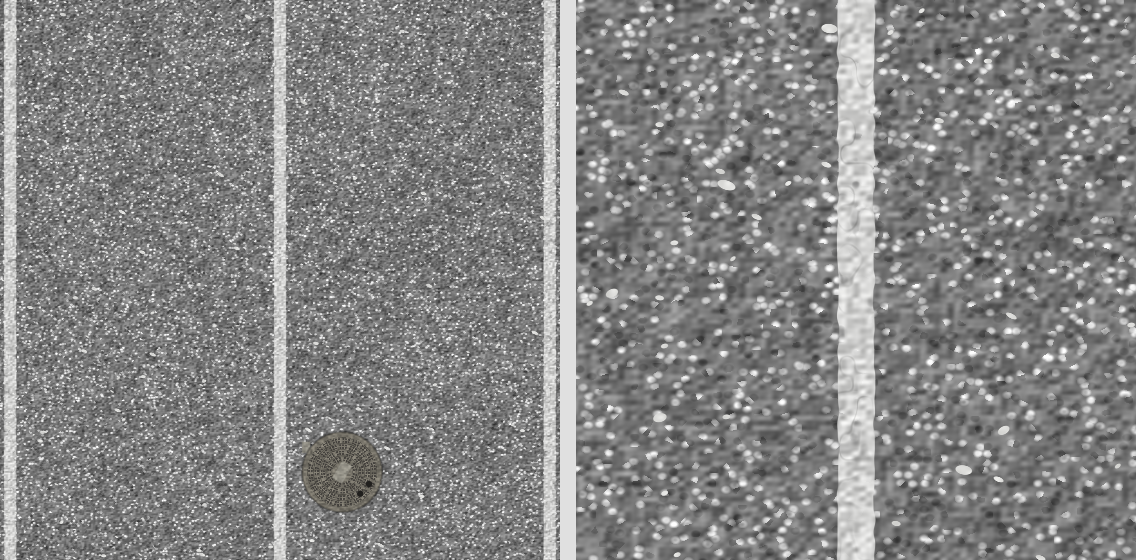
Left: the whole. Right: its middle third, enlarged.
Reproduce this texture procedurally as a WebGL 1 fragment shader.

```glsl
precision highp float;
// Grey asphalt with three worn vertical paint stripes and one cast iron cover.
// Periodic value noise and jittered stones make the road grain; the cover's
// pits come from repeating small cells in polar coordinates.
uniform vec2 u_resolution;

const float STRIPE_SPACING = 0.4818;
const float STRIPE_HALF_WIDTH = 0.0108;
const vec2 COVER_CENTER = vec2(0.611, 0.157);
const float COVER_RADIUS = 0.0715;
const float ASPHALT_TONE = 0.465;
const vec2 GRAIN_FREQ = vec2(250.0, 330.0);
const vec2 CHIP_FREQ = vec2(165.0, 205.0);
const float CHIP_SHARE = 0.27;
const vec3 PAINT = vec3(0.84, 0.84, 0.835);
const vec3 PEBBLE = vec3(0.93, 0.93, 0.92);
const vec3 IRON = vec3(0.47, 0.455, 0.415);
const vec3 PIT = vec3(0.23, 0.22, 0.21);
const vec3 PLATE = vec3(0.58, 0.57, 0.53);
const float TAU = 6.2831853;

vec2 hash2(vec2 p) {
  vec3 q = fract(p.xyx * vec3(0.1031, 0.1030, 0.0973));
  q += dot(q, q.yzx + 33.33);
  return fract((q.xx + q.yz) * q.zy);
}

// Value noise that wraps at the canvas edges.
float noise(vec2 p, vec2 freq) {
  p *= freq;
  vec2 i = floor(p), f = fract(p);
  f = f * f * (3.0 - 2.0 * f);
  float a = hash2(mod(i, freq)).x;
  float b = hash2(mod(i + vec2(1.0, 0.0), freq)).x;
  float c = hash2(mod(i + vec2(0.0, 1.0), freq)).x;
  float d = hash2(mod(i + 1.0, freq)).x;
  return mix(mix(a, b, f.x), mix(c, d, f.x), f.y);
}

// Distance to the nearest jittered stone, and its random value.
vec2 nearestStone(vec2 p) {
  p *= CHIP_FREQ;
  vec2 cell = floor(p), best = vec2(9.0, 0.0);
  for (int y = -1; y <= 1; y++)
    for (int x = -1; x <= 1; x++) {
      vec2 id = cell + vec2(float(x), float(y));
      vec2 wrapped = mod(id, CHIP_FREQ);
      float d = length(p - id - hash2(wrapped + 17.0));
      if (d < best.x) best = vec2(d, hash2(wrapped + 431.0).x);
    }
  return best;
}

// Coverage of sparse, slightly flattened pebbles.
float pebbles(vec2 p, float freq, float share, float size, float px) {
  vec2 cell = floor(p * freq);
  float cover = 0.0;
  for (int y = -1; y <= 1; y++)
    for (int x = -1; x <= 1; x++) {
      vec2 id = cell + vec2(float(x), float(y));
      vec2 wrapped = mod(id, freq);
      vec2 rnd = hash2(wrapped + 91.0);
      vec2 d = p - (id + hash2(wrapped + 7.0)) / freq;
      d.y += d.x * (rnd.y - 0.5);
      float radius = size * (0.45 + 0.55 * rnd.y);
      float dist = length(d * vec2(1.0, 1.2 + 0.9 * rnd.y)) - radius;
      cover = max(cover, step(rnd.x, share) * (1.0 - smoothstep(-px, px, dist)));
    }
  return cover;
}

float box(vec2 p, vec2 halfSize, float px) {
  vec2 d = abs(p) - halfSize;
  return 1.0 - smoothstep(-px, px, max(d.x, d.y));
}

// Iron cover; q has radius 1 at the rim.
vec3 coverColor(vec2 q, float px, float grain) {
  float r = length(q), turn = atan(q.y, q.x) / TAU + 0.5;
  // Four rings of blocks, each block holding 3 by 2 pits.
  float ringPos = (r - 0.25) / 0.155, ring = floor(ringPos);
  float blocks = 8.0 + 4.0 * ring;
  vec2 block = vec2(fract(turn * blocks + 0.3 * ring), fract(ringPos)) - 0.5;
  vec2 pitCell = fract((block / 0.82 + 0.5) * vec2(3.0, 2.0)) - 0.5;
  float inRings = step(0.0, ring) * step(ring, 3.0);
  float pits = box(block, vec2(0.41), px * 4.0) * box(pitCell, vec2(0.33), px * 5.0);
  vec3 col = IRON * (0.78 + 0.44 * grain);
  col = mix(col, PIT, 0.85 * pits * inRings);
  col *= 1.0 - 0.28 * inRings * smoothstep(0.36, 0.48, abs(block.y));
  // Tilted centre plate and two lifting holes.
  vec2 t = mat2(0.5, -0.866, 0.866, 0.5) * q;
  col = mix(col, PLATE * (0.85 + 0.3 * grain), box(t, vec2(0.25, 0.14), px));
  float holes = min(length(q - vec2(0.67, -0.30)), length(q - vec2(0.45, -0.54)));
  col = mix(col, PIT * 0.55, 1.0 - smoothstep(0.08 - px, 0.08 + px, holes));
  // Dark seam just inside the rim.
  return col * (1.0 - 0.3 * smoothstep(0.95, 1.0, r));
}

void main() {
  vec2 p = gl_FragCoord.xy / u_resolution;
  float px = 0.75 / min(u_resolution.x, u_resolution.y);

  // Asphalt: fine grain, raking relief, broad blotches and bright chips.
  float grain = noise(p, GRAIN_FREQ);
  float relief = grain - noise(p + vec2(0.0018, -0.0018), GRAIN_FREQ);
  float medium = noise(p, vec2(110.0, 140.0));
  float broad = noise(p, vec2(9.0)) + noise(p, vec2(34.0)) - 1.0;
  vec2 stone = nearestStone(p);
  float chip = step(1.0 - CHIP_SHARE - 0.1 * broad, stone.y) * (1.0 - smoothstep(0.2, 0.62, stone.x));
  float tone = ASPHALT_TONE + 0.19 * (grain - 0.5) + 0.09 * relief + 0.14 * (medium - 0.5) + 0.03 * broad;
  tone -= 0.09 * step(stone.y, 0.16) * (1.0 - smoothstep(0.3, 0.6, stone.x));
  vec3 col = vec3(tone + 0.36 * chip * (0.55 + 0.6 * grain));

  // Paint stripes with rough edges, grain and hairline cracks.
  float offset = p.x - 0.5;
  float stripeDist = abs(offset - STRIPE_SPACING * floor(offset / STRIPE_SPACING + 0.5));
  float edge = stripeDist - STRIPE_HALF_WIDTH + 0.0018 * (medium - 0.5);
  float crack = 1.0 - smoothstep(0.0, 0.07, abs(noise(p, vec2(95.0, 80.0)) - 0.5));
  vec3 paint = PAINT + 0.2 * (grain - 0.5) + 0.08 * relief - 0.15 * crack * medium;
  float wear = 0.94 - 0.45 * smoothstep(0.78, 0.95, medium);
  col = mix(col, paint, wear * (1.0 - smoothstep(-px, px, edge)));

  // Loose pale pebbles in two sizes.
  float loose = max(pebbles(p, 14.0, 0.42, 0.0062, px), pebbles(p, 38.0, 0.22, 0.0033, px));
  col = mix(col, PEBBLE - 0.12 * grain, loose);

  // Cover with a small pale tab at its upper left.
  vec2 q = (p - COVER_CENTER) / COVER_RADIUS;
  float qpx = px / COVER_RADIUS;
  col = mix(col, PLATE * (0.8 + 0.3 * grain), box(q - vec2(-0.9, 0.62), vec2(0.1, 0.14), qpx));
  float rim = length(q);
  col *= 1.0 - 0.35 * (1.0 - smoothstep(1.0, 1.05, rim));
  col = mix(col, coverColor(q, qpx, grain), 1.0 - smoothstep(1.0 - qpx, 1.0 + qpx, rim));
  gl_FragColor = vec4(clamp(col, 0.0, 1.0), 1.0);
}
```
